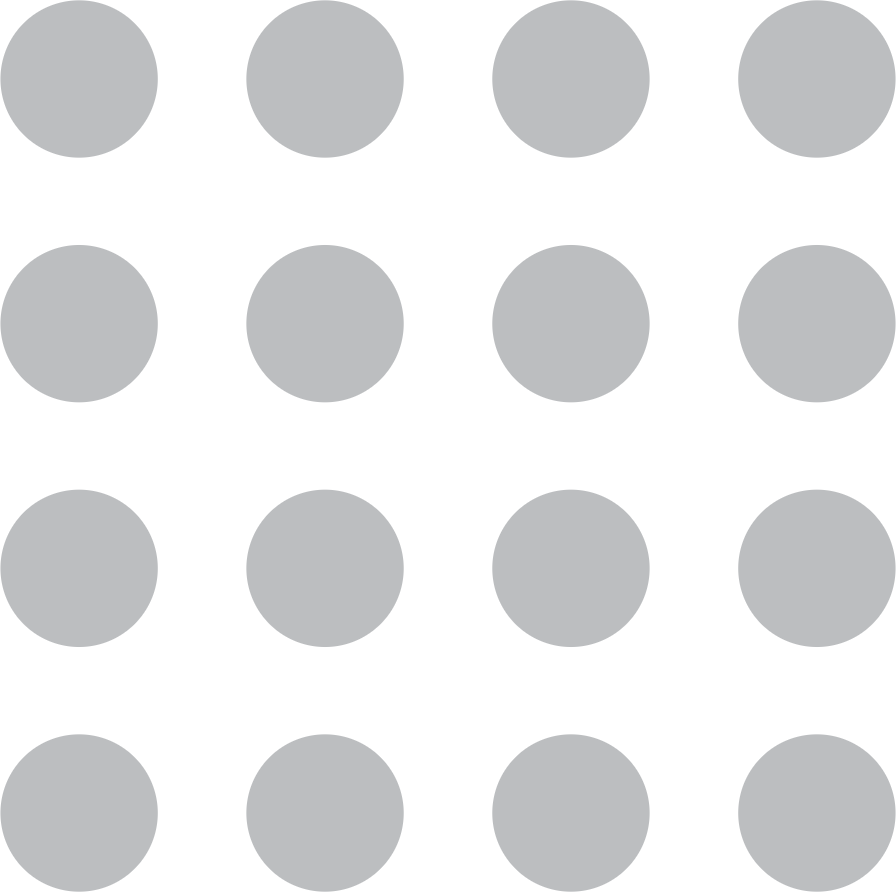
Give the GLSL for this pattern, as a Shadertoy shader.

```glsl
// Lengths are fractions of the canvas height
const vec2 PITCH = vec2(0.2757, 0.2743);
const float RADIUS = 0.0882;
const vec3 PAPER = vec3(1.0);
const vec3 DOT_GREY = vec3(0.737, 0.745, 0.753);

float circleDistance(vec2 p, float radius) {
    return length(p) - radius;
}

void mainImage(out vec4 fragColor, in vec2 fragCoord) {
    vec2 p = (fragCoord - 0.5 * iResolution.xy) / iResolution.y;

    // Four by four cells, with a cell corner at the canvas centre
    vec2 local = (fract(p / PITCH) - 0.5) * PITCH;
    float dist = circleDistance(local, RADIUS);

    // One-pixel edge coverage
    float coverage = clamp(0.5 - dist * iResolution.y, 0.0, 1.0);
    fragColor = vec4(mix(PAPER, DOT_GREY, coverage), 1.0);
}
```
